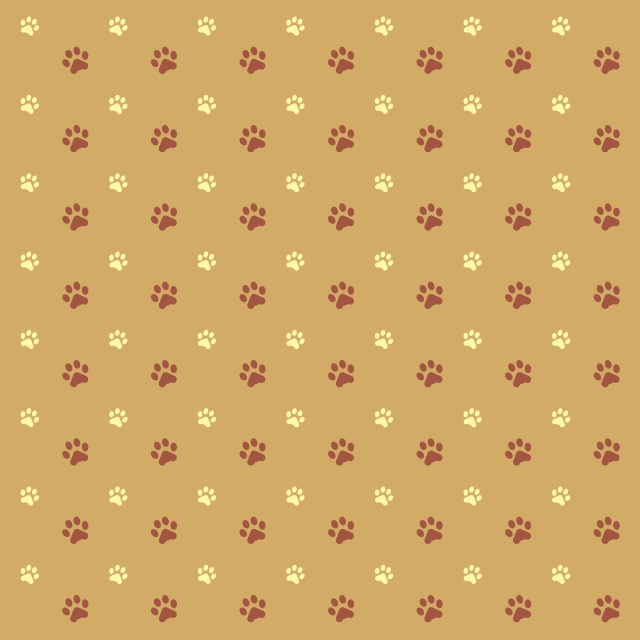
Give the GLSL for this pattern, as a WebGL 2 fragment shader.

```glsl
#version 300 es
precision highp float;
// Staggered rows of small cream and larger brown paw prints on tan.

#define GRID_COUNT vec2(7.0, 8.0)
#define GRID_PITCH vec2(0.13837, 0.1224)
#define CREAM_START vec2(0.0456, 0.1018)
#define BROWN_START vec2(0.1192, 0.0480)
#define CREAM_SIZE 0.0152
#define BROWN_SIZE 0.0217
#define PAW_TILT 0.385
#define TAN_COLOR vec3(0.824, 0.671, 0.400)
#define CREAM_COLOR vec3(0.996, 0.973, 0.675)
#define BROWN_COLOR vec3(0.635, 0.333, 0.255)

uniform vec2 u_resolution;
out vec4 fragColor;

mat2 rotation(float angle) {
    float c = cos(angle), s = sin(angle);
    return mat2(c, s, -s, c);
}

float smoothMin(float a, float b, float k) {
    float h = max(k - abs(a - b), 0.0) / k;
    return min(a, b) - 0.25 * k * h * h;
}

float capsule(vec2 p, vec2 a, vec2 b, float radius) {
    vec2 ab = b - a;
    float t = clamp(dot(p - a, ab) / dot(ab, ab), 0.0, 1.0);
    return length(p - a - ab * t) - radius;
}

// Approximate distance to an oval toe leaning to the right.
float toe(vec2 p, vec2 center, float lean) {
    vec2 radii = vec2(0.235, 0.315);
    vec2 q = rotation(lean) * (p - center) / radii;
    return (length(q) - 1.0) * radii.x;
}

// Upright paw of half-width one, mirrored about its vertical axis.
float paw(vec2 p) {
    p.x = abs(p.x);
    float toes = min(toe(p, vec2(0.74, 0.13), 0.30),
                     toe(p, vec2(0.31, 0.65), 0.06));
    float lobe = capsule(p, vec2(0.0, -0.12), vec2(0.42, -0.56), 0.26);
    float heel = length(p - vec2(0.0, -0.44)) - 0.28;
    return min(toes, smoothMin(lobe, heel, 0.12));
}

// Coverage of one lattice of paws, all tilted by the same angle.
float pawGrid(vec2 uv, vec2 start, float size, float tilt, float pixel) {
    vec2 cell = clamp(round((uv - start) / GRID_PITCH), vec2(0.0), GRID_COUNT - 1.0);
    vec2 local = rotation(-tilt) * (uv - start - cell * GRID_PITCH);
    float distance = paw(local / size) * size;
    return 1.0 - smoothstep(-0.6 * pixel, 0.6 * pixel, distance);
}

void main() {
    vec2 uv = gl_FragCoord.xy / u_resolution;
    float pixel = 1.0 / min(u_resolution.x, u_resolution.y);

    float cream = pawGrid(uv, CREAM_START, CREAM_SIZE, -PAW_TILT, pixel);
    float brown = pawGrid(uv, BROWN_START, BROWN_SIZE, PAW_TILT, pixel);

    vec3 color = mix(TAN_COLOR, CREAM_COLOR, cream);
    color = mix(color, BROWN_COLOR, brown);
    fragColor = vec4(color, 1.0);
}
```
